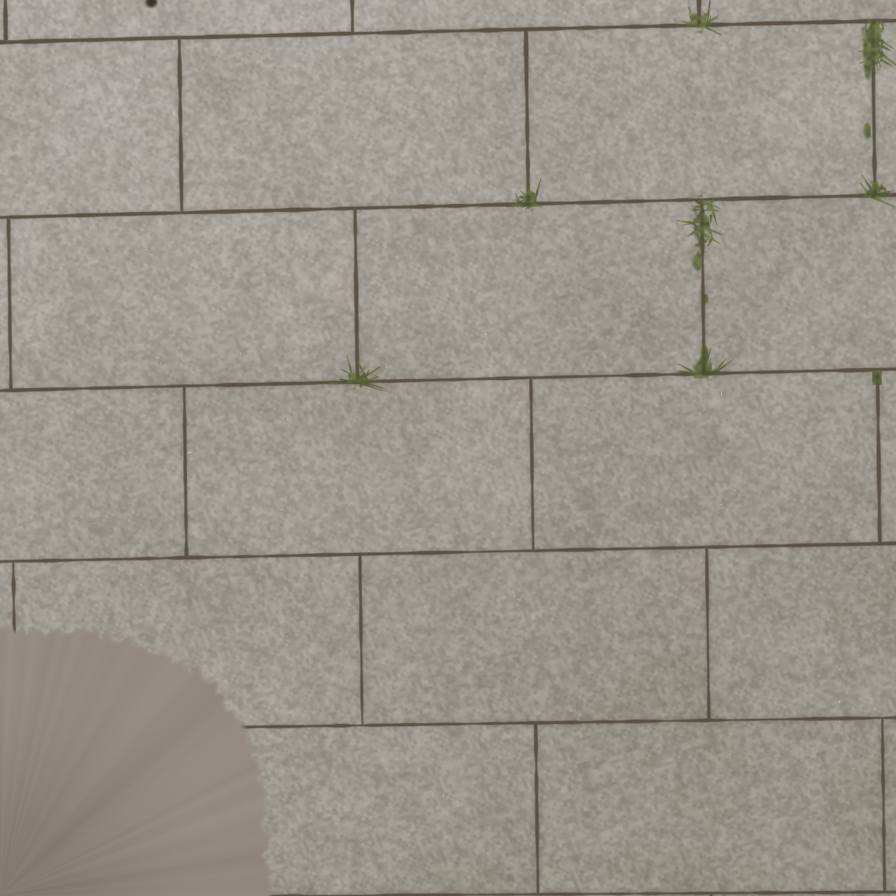
Write a WebGL 1 fragment shader that draws this texture.

```glsl
precision highp float;
uniform vec2 u_resolution;

const vec2 SLAB = vec2(0.387, 0.1925);
const float COLUMN_START = 0.020;
const float COLUMN_LEAN = 0.014;
const float JOINT_HALF_WIDTH = 0.0018;
const float JOINT_SOFTNESS = 0.0012;
const float GRAIN_SCALE = 250.0;
const float GRAIN_STRENGTH = 0.15;
const float SMEAR_RADIUS = 0.297;
const int BLADES = 20;

const vec3 STONE_LIGHT = vec3(0.675, 0.655, 0.630);
const vec3 STONE_DARK = vec3(0.560, 0.540, 0.488);
const vec3 JOINT = vec3(0.33, 0.29, 0.24);
const vec3 GRASS_DARK = vec3(0.25, 0.28, 0.14);
const vec3 GRASS_LIGHT = vec3(0.43, 0.47, 0.25);
const vec3 SMEAR_LIGHT = vec3(0.615, 0.580, 0.555);
const vec3 SMEAR_DARK = vec3(0.490, 0.450, 0.420);

float hash(vec2 p) {
  vec3 q = fract(p.xyx * 0.1031);
  q += dot(q, q.yzx + 33.33);
  return fract((q.x + q.y) * q.z);
}

float noise(vec2 p) {
  vec2 i = floor(p), f = fract(p);
  f = f * f * (3.0 - 2.0 * f);
  return mix(mix(hash(i), hash(i + vec2(1.0, 0.0)), f.x),
             mix(hash(i + vec2(0.0, 1.0)), hash(i + 1.0), f.x), f.y);
}

float cover(float d, float soft) {
  return 1.0 - smoothstep(-soft, soft, d);
}

// Slab rows, tilted and slightly converging
float rowCoord(vec2 uv) {
  float base = mix(-0.002, 0.0045, uv.x);
  float pitch = mix(0.1855, 0.1945, uv.x);
  return (uv.y - base) / pitch * (1.0 - 0.03 * uv.y * (1.0 - uv.x));
}

// Columns shift by half a slab on every other row
float columnCoord(vec2 uv, float row) {
  return (uv.x + COLUMN_LEAN * uv.y - COLUMN_START) / SLAB.x
       - 0.5 * (1.0 - mod(row, 2.0));
}

float toNearest(float v) {
  return v - floor(v + 0.5);
}

float blade(vec2 p, vec2 tip) {
  float t = clamp(dot(p, tip) / dot(tip, tip), 0.0, 1.0);
  return length(p - tip * t) - 0.0017 * (1.0 - 0.8 * t);
}

// Tuft rooted at the origin; stretch spreads its roots along the joint
float tuft(vec2 p, float stretch, float seed, float soft) {
  vec2 core = p - vec2(0.0, 0.004 + 0.5 * stretch);
  core.y /= 1.0 + 30.0 * stretch;
  float mask = 0.75 * cover(length(core) - 0.015 * noise(p * 260.0 + seed), 0.004);
  for (int i = 0; i < BLADES; i++) {
    vec2 id = vec2(float(i) * 3.0, seed);
    float angle = mix(-0.5, 3.64, hash(id));
    float size = hash(id + 7.0);
    vec2 root = vec2((hash(id + 13.0) - 0.5) * 0.024, hash(id + 19.0) * stretch);
    vec2 tip = vec2(cos(angle), sin(angle)) * mix(0.007, 0.032, size * size);
    mask = max(mask, 0.85 * cover(blade(p - root, tip), soft));
  }
  return mask;
}

void main() {
  vec2 uv = gl_FragCoord.xy / u_resolution;
  float px = 1.0 / min(u_resolution.x, u_resolution.y);
  float soft = max(px, JOINT_SOFTNESS);
  float rows = rowCoord(uv);
  float row = floor(rows);
  float column = columnCoord(uv, row);

  // Stone tone, mottling and grain
  float tone = 0.24 + 0.56 * uv.y - 0.22 * (uv.x - 0.5);
  tone += 0.18 * (hash(vec2(floor(column), row) + 5.0) - 0.5);
  tone += 0.30 * (noise(uv * 9.0) - 0.5) + 0.22 * (noise(uv * 32.0) - 0.5);
  vec2 slanted = vec2(uv.x + 0.4 * uv.y, uv.y - 0.3 * uv.x);
  float grain = 0.65 * noise(slanted * GRAIN_SCALE) + 0.35 * noise(slanted * GRAIN_SCALE * 0.45) - 0.5;
  vec3 color = mix(STONE_DARK, STONE_LIGHT, tone) + GRAIN_STRENGTH * grain;
  color += 0.16 * smoothstep(0.985, 1.0, noise(uv * 190.0 + 40.0));

  // Joints with wandering edges and soiled rims
  float wobble = 0.0014 * (noise(uv * 55.0) - 0.5);
  float across = abs(toNearest(rows)) * SLAB.y;
  float upright = abs(toNearest(column)) * SLAB.x;
  float gap = min(across, upright) + wobble;
  float halfWidth = JOINT_HALF_WIDTH * mix(0.8, 1.15, uv.y);
  color *= 1.0 - 0.07 * cover(gap - 0.004, 0.004);
  color = mix(color, JOINT, 0.9 * cover(gap - halfWidth, soft));

  // Moss in the upright joints of the damp upper right
  float damp = step(0.7, uv.x) * step(0.57, uv.y);
  float mossWidth = 0.011 * smoothstep(0.35, 0.9, noise(uv * vec2(90.0, 48.0)));
  float moss = 0.8 * damp * cover(upright - mossWidth, 0.003) * smoothstep(0.0, 0.004, mossWidth);

  // Tufts at the feet and heads of upright joints
  float crossing = floor(rows + 0.5);
  for (int i = 0; i < 2; i++) {
    float head = float(i);
    float c = columnCoord(uv, crossing - head);
    vec2 p = vec2(toNearest(c), rows - crossing) * SLAB;
    vec2 joint = uv - p;
    float foot = step(0.5, joint.y) * step(-0.3, joint.x - joint.y);
    float grows = mix(foot, step(0.7, joint.x) * step(0.65, joint.y), head);
    float seed = crossing * 11.0 + floor(c + 0.5) * 5.0 + head * 3.0;
    p.y *= 1.0 - 2.0 * head;
    moss = max(moss, grows * tuft(p, 0.045 * head, seed, soft));
  }
  color = mix(color, mix(GRASS_DARK, GRASS_LIGHT, noise(uv * 200.0)), moss);

  // Dark stain at the top edge
  color = mix(color, JOINT * 0.7, cover(length(uv - vec2(0.169, 0.998)) - 0.006, 0.003));

  // Smooth smear fanning out from the lower left corner
  float angle = atan(uv.y, uv.x);
  float reach = pow(pow(uv.x, 3.0) + pow(uv.y, 3.0), 1.0 / 3.0);
  float edge = SMEAR_RADIUS + 0.012 * (noise(vec2(angle * 45.0, 2.0)) - 0.5);
  float streaks = 0.5 * noise(vec2(angle * 8.0, 4.0)) + 0.3 * noise(vec2(angle * 32.0, 9.0));
  float sheen = 0.15 + 0.5 * smoothstep(0.0, 0.25, reach) + 0.6 * (streaks - 0.4);
  color = mix(color, mix(SMEAR_DARK, SMEAR_LIGHT, sheen), cover(reach - edge, 0.004));

  gl_FragColor = vec4(color, 1.0);
}
```
